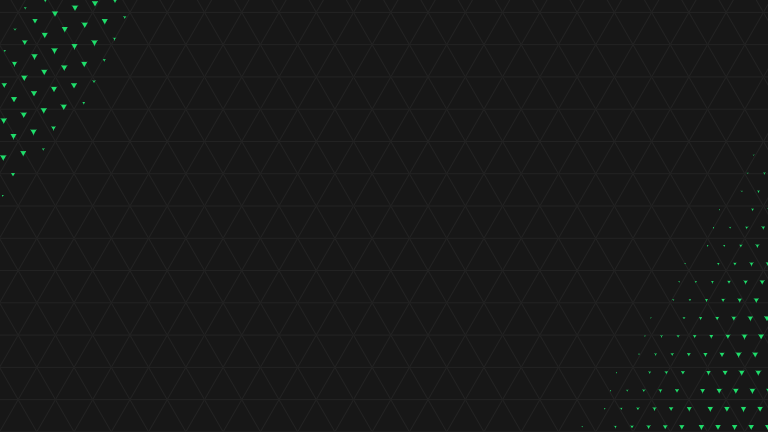
Reproduce this background procedurally as a Shadertoy shader.

```glsl
// Dark backdrop with a faint triangular line grid and two corner fields of green darts.
// Lines come from three repeated directions; darts sit on skewed lattices whose
// cells are bent and resized by their lattice coordinates.

#define CANVAS_HEIGHT 432.0
#define BACKDROP vec3(0.09)
#define LINE_COLOR vec3(0.14)
#define DART_COLOR vec3(0.12, 0.87, 0.42)
#define LINE_SPACING 32.27
#define LINE_HALF_WIDTH 0.45
#define GRID_ORIGIN vec2(279.0, 226.0)
#define DART_WIDTH 6.0

const mat2 UPPER_BASIS = mat2(20.0, 3.6, 9.75, -17.8);
const vec2 UPPER_ORIGIN = vec2(74.0, 347.0);
const mat2 LOWER_BASIS = mat2(16.6, 0.0, 10.7, -18.1);
const vec2 LOWER_ORIGIN = vec2(684.0, 114.0);

// Box-filtered coverage of one family of parallel lines
float gridLine(vec2 p, vec2 normal, float pixel) {
    float d = mod(dot(p, normal) + 0.5 * LINE_SPACING, LINE_SPACING) - 0.5 * LINE_SPACING;
    return clamp((d + LINE_HALF_WIDTH) / pixel, -0.5, 0.5)
         - clamp((d - LINE_HALF_WIDTH) / pixel, -0.5, 0.5);
}

// Downward equilateral triangle of the given side length
float dartMask(vec2 p, float width, float pixel) {
    float inradius = width * 0.2887;
    float d = max(p.y, abs(p.x) * 0.866 - p.y * 0.5) - inradius;
    return clamp(0.5 - d / pixel, 0.0, 1.0) * min(1.0, width / pixel);
}

// Upper left field: centre in xy, width in z
vec3 upperDart(vec2 cell) {
    float diagonal = cell.x + cell.y;
    float bend = max(-1.0 - diagonal, 0.0);
    vec2 center = UPPER_ORIGIN + UPPER_BASIS * cell;
    center.y -= 0.75 * bend * bend;
    float rim = diagonal + 0.55 * max(cell.y - 1.0, 0.0);
    float size = clamp((1.75 - rim) / 1.7, 0.0, 1.0)
               * clamp((diagonal + 5.7) / 2.0, 0.0, 1.0);
    return vec3(center, DART_WIDTH * size);
}

// Lower right field: darts grow away from the slanted rim
vec3 lowerDart(vec2 cell) {
    vec2 center = LOWER_ORIGIN + LOWER_BASIS * cell;
    float shift = step(2.5, cell.y) * max(9.0 - 3.0 * max(cell.y - 4.0, 0.0), 0.0);
    center.x += shift * smoothstep(685.0, 693.0, center.x);
    float depth = 3.0 * cell.x + 4.0 * cell.y + 6.0;
    float width = min(1.0 + 0.22 * depth, 0.9 * DART_WIDTH);
    bool skipped = depth < -0.5 || abs(depth - 3.0) < 0.5;
    return vec3(center, skipped ? 0.0 : width);
}

// Coverage of a field, searching the cells around the point
float dartField(vec2 p, bool upper, float pixel) {
    mat2 basis = upper ? UPPER_BASIS : LOWER_BASIS;
    vec2 origin = upper ? UPPER_ORIGIN : LOWER_ORIGIN;
    vec2 base = floor(inverse(basis) * (p - origin) + 0.5);
    float mask = 0.0;
    for (int j = -1; j <= 1; j++) {
        for (int i = -1; i <= 1; i++) {
            vec2 cell = base + vec2(float(i), float(j));
            vec3 dart = upper ? upperDart(cell) : lowerDart(cell);
            if (dart.z > 0.8) mask = max(mask, dartMask(p - dart.xy, dart.z, pixel));
        }
    }
    return mask;
}

void mainImage(out vec4 fragColor, in vec2 fragCoord) {
    float pixel = CANVAS_HEIGHT / iResolution.y;
    vec2 p = fragCoord * pixel;

    // Triangular grid
    vec2 g = p - GRID_ORIGIN;
    float lines = max(gridLine(g, vec2(0.0, 1.0), pixel),
                  max(gridLine(g, vec2(0.866, 0.5), pixel),
                      gridLine(g, vec2(0.866, -0.5), pixel)));
    vec3 color = mix(BACKDROP, LINE_COLOR, lines);

    // Corner darts
    float darts = max(dartField(p, true, pixel), dartField(p, false, pixel));
    color = mix(color, DART_COLOR, darts);

    fragColor = vec4(color, 1.0);
}
```
